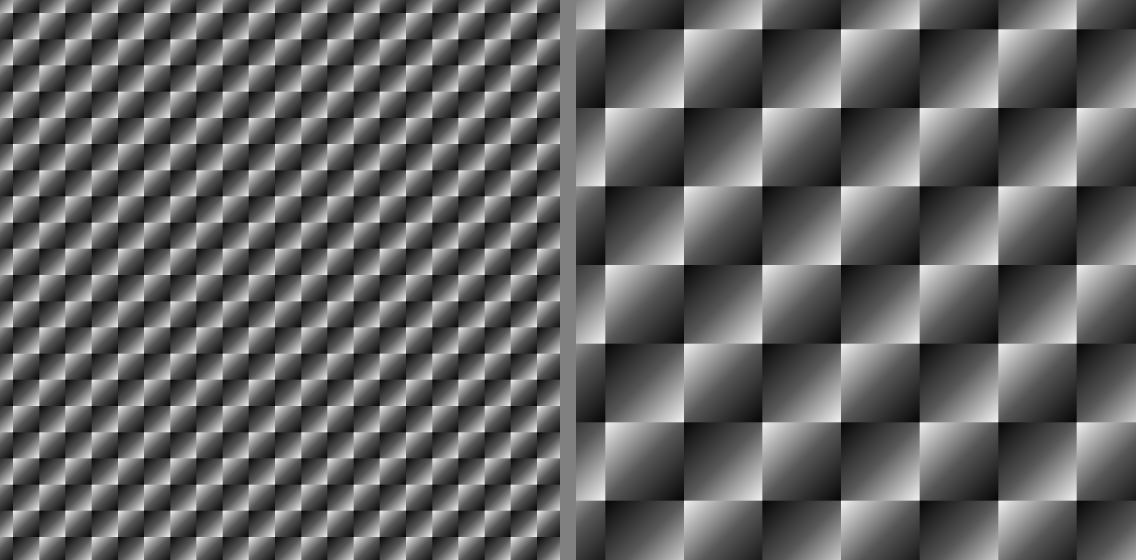
Left: the whole. Right: its middle third, enlarged.
This pattern is drawn by a WebGL 1 fragment shader. Its source:

```glsl
precision highp float;

uniform vec2 u_resolution;

#define CELLS_ACROSS 21.38
#define CELL_OFFSET 0.5
#define SHADE_DARK 0.02
#define SHADE_MIDDLE 0.34
#define SHADE_BRIGHT 0.95
#define SAMPLES 3

// Two-part ramp: slow rise to the middle grey, then a steep rise to bright.
float ramp(float t) {
  float lower = mix(SHADE_DARK, SHADE_MIDDLE, min(2.0 * t, 1.0));
  return lower + (SHADE_BRIGHT - SHADE_MIDDLE) * max(2.0 * t - 1.0, 0.0);
}

// Checkerboard of diagonal ramps; the ramp reverses on every other cell.
float weave(vec2 p) {
  vec2 cell = floor(p);
  vec2 local = p - cell;
  float diagonal = 0.5 * (local.x + local.y);
  float odd = mod(cell.x + cell.y, 2.0);
  return ramp(mix(diagonal, 1.0 - diagonal, odd));
}

void main() {
  float side = min(u_resolution.x, u_resolution.y);
  vec2 fromTopLeft = vec2(gl_FragCoord.x, u_resolution.y - gl_FragCoord.y);

  // Average a small grid of samples to smooth the cell edges.
  float shade = 0.0;
  for (int j = 0; j < SAMPLES; j++) {
    for (int i = 0; i < SAMPLES; i++) {
      vec2 jitter = (vec2(float(i), float(j)) + 0.5) / float(SAMPLES) - 0.5;
      vec2 uv = (fromTopLeft + jitter) / side;
      shade += weave(uv * CELLS_ACROSS - CELL_OFFSET);
    }
  }
  shade /= float(SAMPLES * SAMPLES);

  gl_FragColor = vec4(vec3(shade), 1.0);
}
```
